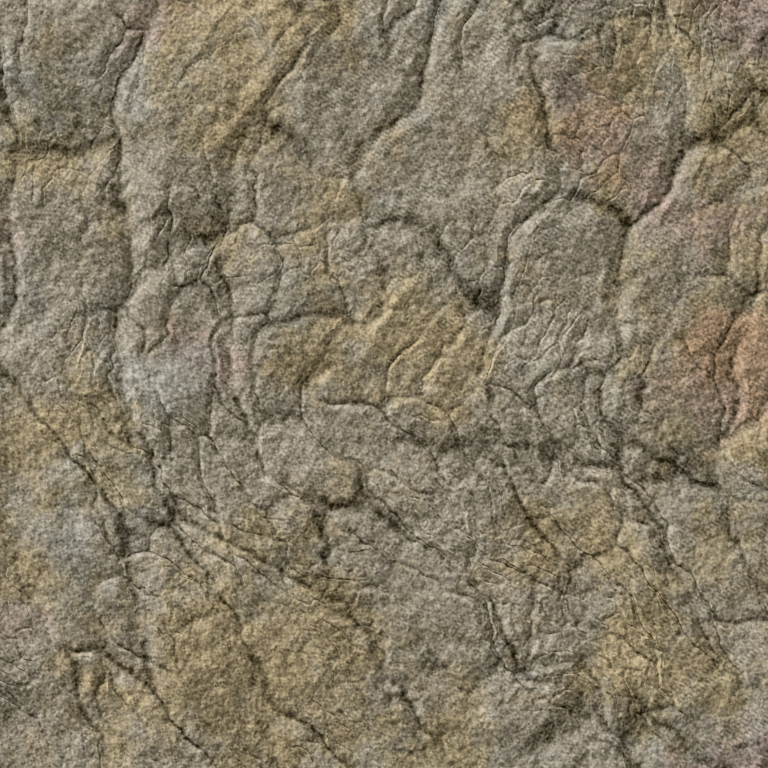
A three.js fragment shader for this texture:

```glsl
// Weathered cliff face: warped cell fractures and fractal noise form a height
// field, lit from the upper left by its slope, then stained with ochre, grey
// and faint pink minerals and darkened along the open cracks.
varying vec2 vUv;

const vec3 SHADOW_STONE = vec3(0.23, 0.21, 0.155);
const vec3 BRIGHT_STONE = vec3(0.705, 0.67, 0.60);
const vec3 OCHRE_TINT = vec3(1.035, 0.985, 0.87);
const vec3 GREY_TINT = vec3(0.975, 1.0, 1.03);
const vec3 PINK_TINT = vec3(1.03, 0.96, 0.98);
const vec2 TO_LIGHT = vec2(-0.68, 0.73);
const float SLOPE_STEP = 0.0014;

float hash(vec2 p) {
  return fract(sin(dot(p, vec2(127.1, 311.7))) * 43758.5453);
}

vec2 hash2(vec2 p) {
  return vec2(hash(p), hash(p + 57.3));
}

vec2 rotate(vec2 p, float angle) {
  float c = cos(angle);
  float s = sin(angle);
  return vec2(c * p.x - s * p.y, s * p.x + c * p.y);
}

float noise(vec2 p) {
  vec2 cell = floor(p);
  vec2 f = fract(p);
  f = f * f * (3.0 - 2.0 * f);
  float low = mix(hash(cell), hash(cell + vec2(1.0, 0.0)), f.x);
  float high = mix(hash(cell + vec2(0.0, 1.0)), hash(cell + 1.0), f.x);
  return mix(low, high, f.y);
}

// Fractal noise, rotated per octave to hide the lattice
float fbm(vec2 p, float gain) {
  float sum = 0.0;
  float amp = 0.5;
  float total = 0.0;
  for (int i = 0; i < 6; i++) {
    sum += amp * noise(p);
    total += amp;
    amp *= gain;
    p = 2.0 * rotate(p, 0.65) + 13.7;
  }
  return sum / total;
}

// Cell fractures: x = distance to the border, y = tilted plane of the block
vec2 blocks(vec2 p) {
  vec2 cell = floor(p);
  float nearest = 8.0;
  float second = 8.0;
  float tilt = 0.0;
  for (int j = -1; j <= 1; j++) {
    for (int i = -1; i <= 1; i++) {
      vec2 id = cell + vec2(float(i), float(j));
      vec2 offset = id + 0.1 + 0.8 * hash2(id) - p;
      float d = length(offset);
      if (d < nearest) {
        second = nearest;
        nearest = d;
        tilt = dot(offset, hash2(id + 7.9) - 0.5);
      } else {
        second = min(second, d);
      }
    }
  }
  return vec2(second - nearest, tilt);
}

// One fracture layer: x = height of the rounded blocks, y = crack depth
vec2 fracture(vec2 p, float strength, float crackWidth) {
  vec2 block = blocks(p);
  float bulge = smoothstep(0.0, 0.26, block.x);
  float crack = 1.0 - smoothstep(0.0, crackWidth, block.x);
  return strength * vec2(bulge * (0.7 + 1.6 * block.y), crack);
}

// Whole surface: x = height, y = crack depth
vec2 rock(vec2 p) {
  vec2 bend = vec2(fbm(p * 5.0, 0.5), fbm(p * 5.0 + 31.0, 0.5)) - 0.5;
  vec2 jitter = vec2(noise(p * 90.0), noise(p * 90.0 + 17.0)) - 0.5;
  vec2 q = p + 0.16 * bend + 0.005 * jitter;
  float lean = mix(0.6, -0.12, smoothstep(0.35, 0.6, p.y));
  q.x += lean * (q.y - 0.5);

  float largeMask = smoothstep(0.05, 0.5, noise(p * 9.0));
  float middleMask = smoothstep(0.3, 0.65, noise(p * 6.0 + 4.0));
  float chipMask = smoothstep(0.45, 0.75, noise(p * 9.0 + 9.0));
  vec2 large = fracture(q * vec2(6.5, 2.7), 0.3 + 0.7 * largeMask, 0.08);
  vec2 middle = fracture(q * vec2(14.0, 8.0) + 20.0, middleMask, 0.09);
  vec2 chips = fracture(q * vec2(34.0, 24.0) + 40.0, chipMask, 0.12);

  float height = 0.2 * large.x + 0.09 * middle.x + 0.03 * chips.x;
  height += 0.62 * fbm(rotate(p, 0.4) * 10.0 + 3.0, 0.56);
  float crack = max(large.y, max(0.8 * middle.y, 0.45 * chips.y));
  crack *= smoothstep(0.05, 0.5, noise(p * 34.0 + 60.0));
  return vec2(height, crack);
}

// Mineral stains multiply the stone colour
vec3 stain(vec3 stone, vec2 p) {
  float ochre = smoothstep(0.4, 0.66, fbm(p * 7.0 + 70.0, 0.7));
  float grey = smoothstep(0.5, 0.7, fbm(p * 8.0 + 90.0, 0.7));
  float pink = smoothstep(0.6, 0.74, fbm(p * 4.0 + 110.0, 0.6));
  stone *= mix(vec3(1.0), OCHRE_TINT, ochre);
  stone *= mix(vec3(1.0), GREY_TINT, grey);
  return stone * mix(vec3(1.0), PINK_TINT, pink);
}

void main() {
  // Relief lighting from the slope of the surface
  vec2 here = rock(vUv);
  float right = rock(vUv + vec2(SLOPE_STEP, 0.0)).x;
  float up = rock(vUv + vec2(0.0, SLOPE_STEP)).x;
  float facing = -dot(vec2(right, up) - here.x, TO_LIGHT) / SLOPE_STEP;
  float light = 0.05 * facing / (1.0 + 0.07 * abs(facing));

  // Tone: broad mottling, fine grain and dark cracks
  float mottling = fbm(vUv * 9.0 + 50.0, 0.65) - 0.5;
  float grain = noise(rotate(vUv, 0.6) * 390.0) + 0.6 * noise(rotate(vUv, 1.1) * 210.0) - 0.8;
  float tone = 0.65 + light + 0.34 * mottling + 0.48 * grain - 0.5 * here.y;

  vec3 stone = mix(SHADOW_STONE, BRIGHT_STONE, clamp(tone, -0.25, 1.25));
  gl_FragColor = vec4(stain(stone, vUv), 1.0);
}
```
